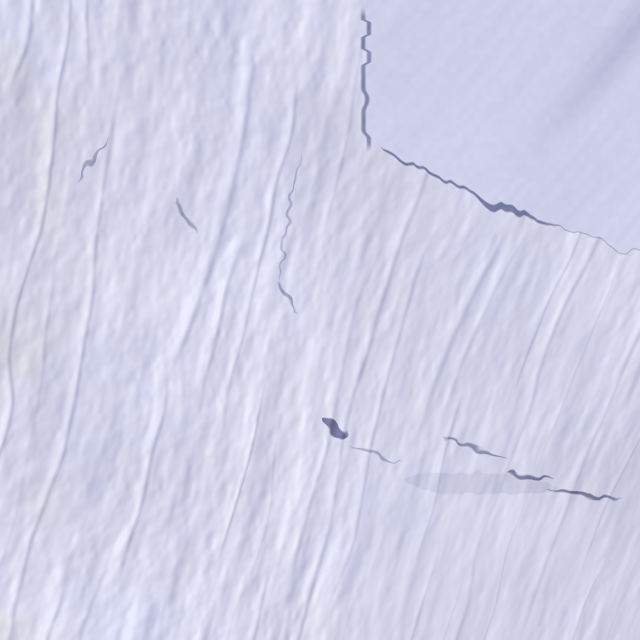
A three.js fragment shader for this texture:

```glsl
// Cracked pale lilac plaster: leaning folds and crumpled grain around a smooth plate.
// Tone is built from embossed stretched noise, one-sided fold profiles and
// tapered jagged cracks, then mapped onto a ramp from slate to near white.
#define SHADE vec3(0.55, 0.56, 0.69)
#define LIGHT vec3(0.89, 0.89, 0.965)
#define BASE_TONE 0.81
#define RELIEF 1.75
#define FOLD_COUNT 18.0
#define FOLD_STRENGTH 0.32
#define CRACK_DEPTH 1.05
#define JAG 0.010
#define SOFT 0.0020

varying vec2 vUv;

float hash(vec2 p) {
  vec3 q = fract(vec3(p.xyx) * 0.1031);
  q += dot(q, q.yzx + 33.33);
  return fract((q.x + q.y) * q.z);
}

float noise(vec2 p) {
  vec2 i = floor(p), f = fract(p);
  f = f * f * f * (f * (f * 6.0 - 15.0) + 10.0);
  return mix(mix(hash(i), hash(i + vec2(1.0, 0.0)), f.x),
             mix(hash(i + vec2(0.0, 1.0)), hash(i + 1.0), f.x), f.y);
}

// Coordinate across the folds; they lean more downwards and to the right
float across(vec2 p) {
  float t = 1.0 - p.y;
  float sway = 0.03 * (noise(p * vec2(3.0, 4.0) + 5.0) - 0.5);
  sway += 0.008 * (noise(p * vec2(12.0, 14.0)) - 0.5);
  return p.x + t * (0.05 + 0.5 * p.x * p.x) + 0.12 * t * t + sway;
}

// Height of the plaster: stretched octaves and isotropic crumple
float relief(vec2 p) {
  float s = across(p);
  float h = 0.34 * noise(vec2(s * 15.0, p.y * 3.5));
  h += 0.22 * noise(vec2(s * 32.0, p.y * 9.0) + 17.0);
  h += 0.12 * noise(vec2(s * 68.0, p.y * 26.0) + 41.0);
  h += 0.10 * noise(p * 46.0 + 3.0);
  return h + 0.055 * noise(vec2(s * 125.0, p.y * 75.0));
}

// Lit crest on the left of a fold, narrow shadow on its right
float fold(float d, float w) {
  float crest = (d + w) / w, shadow = d / (0.45 * w);
  return 0.6 * exp(-crest * crest) - exp(-shadow * shadow);
}

float folds(vec2 p) {
  float s = across(p) * FOLD_COUNT, sum = 0.0;
  for (int k = -1; k <= 1; k++) {
    float id = floor(s) + float(k);
    float center = id + 0.2 + 0.6 * hash(vec2(id, 7.0));
    center += 0.5 * (noise(vec2(id * 9.0, p.y * 6.0)) - 0.5);
    float presence = smoothstep(0.38, 0.8, noise(vec2(id * 5.3, p.y * 4.0 + 2.0)));
    float width = mix(0.006, 0.012, hash(vec2(id, 3.0)));
    sum += presence * fold((s - center) / FOLD_COUNT, width);
  }
  return sum;
}

// Jagged segment that tapers to nothing at both ends
float crack(vec2 p, vec2 a, vec2 b, float w) {
  p += JAG * (vec2(noise(p * 75.0), noise(p * 75.0 + 60.0)) - 0.5);
  vec2 ab = b - a;
  float t = clamp(dot(p - a, ab) / dot(ab, ab), 0.0, 1.0);
  float r = mix(-SOFT, w, sqrt(4.0 * t * (1.0 - t)));
  return 1.0 - smoothstep(r - SOFT, r + SOFT, length(p - a - ab * t));
}

float band(float x, float lo, float hi, float blur) {
  return smoothstep(lo - blur, lo + blur, x) * (1.0 - smoothstep(hi - blur, hi + blur, x));
}

void main() {
  vec2 p = vUv;

  // Smooth plate: stepped lower rim and ragged left rim
  float u = p.x - 0.6;
  float rimStep = smoothstep(0.35, 0.65, noise(vec2(p.x * 30.0, 2.0))) - 0.5;
  rimStep += 0.5 * (noise(vec2(p.x * 95.0, 4.0)) - 0.5);
  float below = p.y - (0.762 - 0.56 * u + 0.42 * u * u + 0.012 * rimStep);
  float sideStep = smoothstep(0.3, 0.7, noise(vec2(p.y * 45.0, 9.0))) - 0.5;
  float beside = p.x - 0.572 - 0.009 * sideStep;
  float plate = smoothstep(-0.002, 0.004, below) * smoothstep(-0.002, 0.004, beside);

  // Rough plaster, calmer to the right and at the lower right
  vec2 e = vec2(0.0032, -0.0014);
  float rough = mix(1.1, 0.68, smoothstep(0.35, 0.75, p.x));
  rough *= 1.0 - 0.3 * smoothstep(0.32, 0.2, p.y) * smoothstep(0.45, 0.65, p.x);
  float plaster = RELIEF * rough * (relief(p + e) - relief(p - e));
  plaster += FOLD_STRENGTH * rough * folds(p);
  plaster += 0.16 * (noise(p * 4.0 + 8.0) - 0.5) + 0.08 * (noise(p * 11.0) - 0.5);
  plaster += 0.025 - 0.06 * smoothstep(0.35, 0.75, p.x);

  // Long main ridges
  float v = p.y - 0.39, w = p.y - 0.32;
  float longRidge = p.x - (0.255 + 0.46 * v - 0.36 * v * v);
  float pairRidge = p.x - (0.655 + 0.28 * w + 0.5 * w * w);
  plaster += 0.3 * fold(longRidge, 0.011) * band(p.y, 0.42, 0.9, 0.04);
  float pairSpan = band(p.y, 0.34, 0.62, 0.03);
  plaster += pairSpan * (0.24 * fold(pairRidge, 0.011) + 0.16 * fold(pairRidge - 0.03, 0.008));
  plaster -= 0.14 * crack(p, vec2(0.63, 0.25), vec2(0.87, 0.238), 0.017);

  // Brushed plate with a diagonal shadow
  float diagonal = p.x - 0.85 * p.y;
  float brushed = 0.06 * (noise(vec2(diagonal * 22.0, p.y * 3.0)) - 0.5);
  brushed += 0.05 * (noise(vec2(diagonal * 85.0, p.y * 9.0)) - 0.5) - 0.03;
  brushed += 0.05 * (noise(p * 110.0) - 0.5);
  float streak = (diagonal - 0.18) / 0.035;
  brushed -= 0.24 * exp(-streak * streak) * smoothstep(0.76, 1.0, p.x);
  float tone = BASE_TONE + mix(plaster, brushed, plate);

  // Cracks: plate rims, hooked fold, pit and broken lower seam
  float rimWidth = 0.0006 + 0.0035 * band(p.x, 0.755, 0.82, 0.02) + 0.0016 * band(p.x, 0.6, 0.86, 0.02);
  float dark = 1.0 - smoothstep(rimWidth - SOFT, rimWidth + SOFT, abs(below));
  dark *= smoothstep(0.592, 0.602, p.x) * (1.0 - 0.35 * smoothstep(0.84, 0.9, p.x));
  float sideRim = 1.0 - smoothstep(0.001, 0.0055, abs(beside));
  dark = max(dark, 0.85 * sideRim * band(p.y, 0.77, 0.98, 0.01));
  dark = max(dark, 0.5 * crack(p, vec2(0.47, 0.77), vec2(0.432, 0.55), 0.002));
  dark = max(dark, 0.7 * crack(p, vec2(0.43, 0.56), vec2(0.465, 0.51), 0.0025));
  dark = max(dark, 0.6 * crack(p, vec2(0.168, 0.785), vec2(0.118, 0.712), 0.003));
  dark = max(dark, 0.6 * crack(p, vec2(0.275, 0.69), vec2(0.306, 0.638), 0.003));
  dark = max(dark, 1.1 * crack(p, vec2(0.505, 0.348), vec2(0.542, 0.312), 0.009));
  dark = max(dark, 0.6 * crack(p, vec2(0.545, 0.302), vec2(0.63, 0.276), 0.002));
  dark = max(dark, 0.8 * crack(p, vec2(0.69, 0.318), vec2(0.797, 0.282), 0.003));
  dark = max(dark, crack(p, vec2(0.79, 0.261), vec2(0.868, 0.253), 0.0033));
  dark = max(dark, crack(p, vec2(0.855, 0.235), vec2(0.97, 0.219), 0.0033));
  tone = clamp(tone, 0.25, 1.12) - CRACK_DEPTH * dark;

  // Slate to white ramp; patches drift between warm grey and blue
  vec3 color = mix(SHADE, LIGHT, clamp(tone, -0.5, 1.12));
  float warmth = noise(p * 5.0 + 30.0) + 0.6 * noise(p * 26.0 + 12.0) - 0.8;
  color += mix(warmth, -0.7, plate) * vec3(0.012, 0.002, -0.016);
  float stain = smoothstep(0.16, 0.0, p.x) * smoothstep(0.55, 0.85, noise(p * 9.0 + 2.0));
  gl_FragColor = vec4(color - stain * vec3(0.01, 0.01, 0.04), 1.0);
}
```
